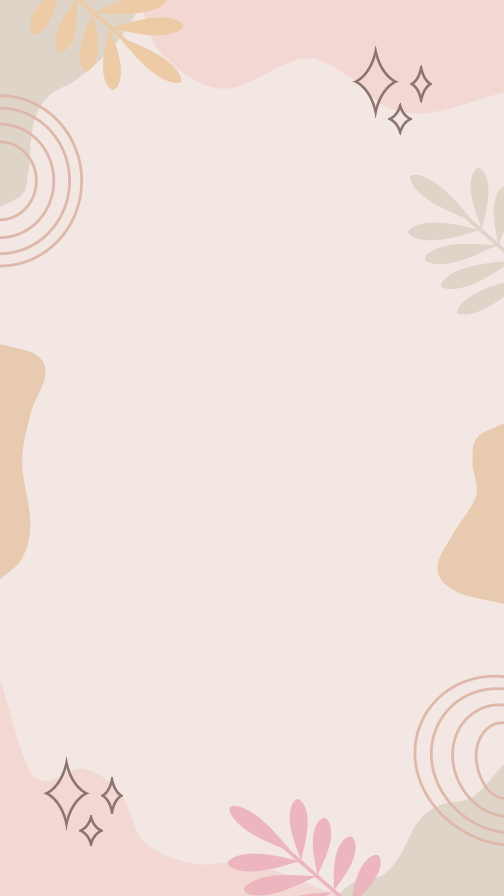
This background is drawn by a Shadertoy shader. Its source:

```glsl
// Pastel stationery: soft blobs on a cream ground, with fronds, rings and sparkles.
// Blobs are smooth height curves measured from a border; fronds, rings and sparkles
// are distance functions. The canvas spans 432 x 768 design units, y upward.

const vec3 CREAM = vec3(.949, .906, .886), BLUSH = vec3(.949, .843, .824);
const vec3 STONE = vec3(.870, .835, .785), SAND = vec3(.910, .792, .694);

float unitsPerPixel() { return 768. / iResolution.y; }

// Coverage from a true distance
float cover(float d) { return clamp(.5 - d / unitsPerPixel(), 0., 1.); }

// Coverage from any smooth implicit value
float coverField(float f) {
    return clamp(.5 - f / max(length(vec2(dFdx(f), dFdy(f))), 1e-4), 0., 1.);
}

float slopeAt(vec2 knots[8], int i) {
    vec2 span = knots[min(i + 1, 7)] - knots[max(i - 1, 0)];
    return span.y / span.x;
}

// Cubic Hermite curve through knots of (position, height)
float curve(float x, vec2 knots[8]) {
    x = clamp(x, knots[0].x, knots[7].x);
    int i = 0;
    for (int k = 1; k < 7; k++) if (x >= knots[k].x) i = k;
    vec2 a = knots[i], b = knots[i + 1];
    float w = b.x - a.x, t = (x - a.x) / w, u = 1. - t;
    return mix(a.y, b.y, t * t * (3. - 2. * t))
         + w * t * u * (u * slopeAt(knots, i) - t * slopeAt(knots, i + 1));
}

float blob(float along, float height, vec2 knots[8]) {
    return coverField(height - curve(along, knots));
}

// Leaflet: thin at its base, fullest near its tip
float leaflet(vec2 p, vec2 base, vec2 tip) {
    vec2 axis = tip - base, q = p - base;
    float t = clamp(dot(q, axis) / dot(axis, axis), 0., 1.);
    return length(q - axis * t) - 24. * pow(t, 1.2) * pow(1. - t, .6);
}

// Frond with its end tip at the origin, stem running down to the right
float frond(vec2 p) {
    float d = leaflet(p, vec2(54, -39), vec2(0));
    vec2 stem = vec2(66, -58), q = p - vec2(44, -32);
    d = min(d, length(q - stem * clamp(dot(q, stem) / dot(stem, stem), 0., 1.)) - 1.6);
    for (float k = 0.; k < 4.; k++) {
        vec2 base = vec2(61, -46) + k * vec2(14, -13);
        d = min(d, leaflet(p, base, vec2(-2, -48) + k * vec2(14, -23)));
        d = min(d, leaflet(p, base, vec2(58, 7) + k * vec2(23, -16)));
    }
    return cover(d);
}

// Four nested oval lines, skewed along the diagonal
float rings(vec2 p, vec2 outer, vec2 gap, float skew) {
    float d = 1e3, stretch = 1. + skew * 2. * p.x * p.y / max(dot(p, p), 1e-3);
    for (float i = 0.; i < 4.; i++) {
        vec2 r = (outer - gap * pow(i, 1.2)) * stretch, q = p / r;
        float k = length(q);
        d = min(d, abs(k - 1.) * k / max(length(q / r), 1e-4));
    }
    return cover(d - 1.2);
}

// Outlined four-point star bounded by inward arcs
float sparkle(vec2 p, vec2 radius) {
    vec2 q = abs(p) / radius, fromArc = q - 1.5;
    float d = abs(length(fromArc) - 1.581) / length(normalize(fromArc) / radius);
    return cover(d - 1.1) * step(q.x + q.y, 1.2);
}

float sparkleGroup(vec2 p) {
    float big = sparkle(p, vec2(17, 26));
    float side = sparkle(p - vec2(39, -2), vec2(8, 14));
    return max(max(big, side), sparkle(p - vec2(21, -32), vec2(9, 11.5)));
}

void mainImage(out vec4 fragColor, in vec2 fragCoord) {
    vec2 p = fragCoord / iResolution.xy * vec2(432, 768);
    float depth = 768. - p.y;
    vec3 col = CREAM;

    // Upper blobs
    col = mix(col, STONE, blob(depth, p.x, vec2[8](vec2(0, 124), vec2(40, 97), vec2(68, 66),
        vec2(82, 42), vec2(105, 29), vec2(150, 24), vec2(168, 18), vec2(178, -2))));
    col = mix(col, BLUSH, blob(p.x, depth, vec2[8](vec2(118, -5), vec2(135, 42), vec2(190, 76),
        vec2(262, 50), vec2(300, 66), vec2(330, 91), vec2(365, 97), vec2(432, 79))));

    // Side blobs
    col = mix(col, SAND, blob(depth, p.x, vec2[8](vec2(294, -4), vec2(303, 29), vec2(320, 39),
        vec2(352, 27), vec2(395, 19), vec2(450, 26), vec2(480, 18), vec2(500, -4))));
    col = mix(col, SAND, blob(depth, 432. - p.x, vec2[8](vec2(361, -4), vec2(374, 22), vec2(395, 27),
        vec2(425, 24), vec2(458, 44), vec2(488, 57), vec2(508, 39), vec2(519, -6))));

    // Lower blobs
    col = mix(col, BLUSH, blob(p.x, p.y, vec2[8](vec2(0, 185), vec2(28, 104), vec2(72, 109),
        vec2(104, 87), vec2(122, 48), vec2(165, 28), vec2(215, 28), vec2(300, -4))));
    col = mix(col, STONE, blob(p.x, p.y, vec2[8](vec2(285, -4), vec2(302, 11), vec2(328, 18),
        vec2(343, 35), vec2(357, 62), vec2(375, 77), vec2(405, 85), vec2(432, 113))));

    // Fronds; the upper left one is turned half around
    col = mix(col, vec3(.925, .795, .650), frond(vec2(155, 698) - p));
    col = mix(col, STONE, frond(p - vec2(352, 617)));
    col = mix(col, vec3(.930, .715, .750), frond(p - vec2(197, 76)));

    // Line work
    float ringLines = max(rings(p - vec2(0, 613), vec2(70, 73), vec2(10.4, 10.6), 0.),
                          rings(p - vec2(432, 116), vec2(76, 72), vec2(14, 10.6), -.05));
    col = mix(col, vec3(.870, .720, .670), ringLines);
    float stars = max(sparkleGroup(p - vec2(322, 698)), sparkleGroup(p - vec2(57, 88)));
    col = mix(col, vec3(.550, .450, .430), stars);

    fragColor = vec4(col, 1.);
}
```
